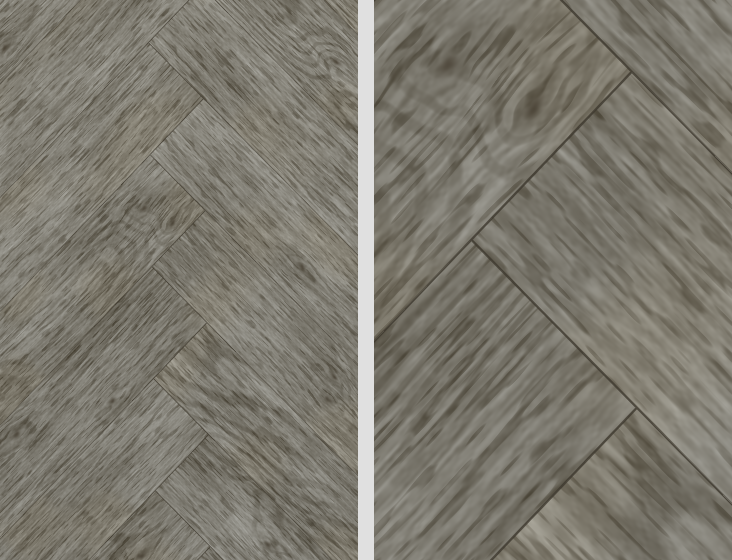
Left: the whole. Right: its middle third, enlarged.
Write a Shadertoy shader that draws this texture.

```glsl
#define PERIOD 0.2                   // vertical step of the zigzag, in canvas heights
#define ANCHOR vec2(0.268, 0.276)    // one left corner of the zigzag, from the top left
#define LEAN 0.015                   // sideways drift of the zigzag going down
#define STRETCH 1.03                 // horizontal correction of the plank angle
#define JOINT_HALF 0.005             // half joint width, in plank widths
#define KNOTS 3                      // possible knots per plank
#define DARK_WOOD vec3(0.325, 0.305, 0.255)
#define LIGHT_WOOD vec3(0.625, 0.62, 0.59)
#define KNOT_COLOR vec3(0.27, 0.24, 0.19)
#define JOINT_COLOR vec3(0.24, 0.22, 0.18)

float hash(vec2 p) {
    return fract(sin(dot(p, vec2(127.1, 311.7))) * 43758.5453);
}

float noise(vec2 p) {
    vec2 i = floor(p), f = fract(p);
    f = f * f * (3.0 - 2.0 * f);
    return mix(mix(hash(i), hash(i + vec2(1, 0)), f.x),
               mix(hash(i + vec2(0, 1)), hash(i + vec2(1, 1)), f.x), f.y);
}

float fbm(vec2 p) {
    float sum = 0.0, amp = 0.53;
    for (int i = 0; i < 3; i++) {
        sum += amp * noise(p);
        p = p * 2.1 + 7.3;
        amp *= 0.5;
    }
    return sum;
}

// Wood of one plank; g.x runs along the grain, g.y across it, in plank widths
vec3 wood(vec2 g, vec2 id) {
    vec2 seed = 17.0 * id + 5.0;
    float swell = noise(g * vec2(0.55, 1.7) + seed);
    float across = g.y + 0.1 * (swell - 0.5);
    float bulge = 0.0, core = 0.0;

    // Knots push the grain apart and darken at the heart
    for (int k = 0; k < KNOTS; k++) {
        vec2 key = seed + float(k) * vec2(3.1, 1.7);
        float present = step(0.66, hash(key));
        vec2 center = vec2(mix(0.25, 3.5, hash(key + 0.4)), mix(0.18, 0.82, hash(key + 0.8)));
        vec2 d = g - center;
        d += 0.05 * (vec2(noise(g * 9.0 + key), noise(g * 9.0 - key)) - 0.5);
        float r2 = dot(d * vec2(0.55, 1.0), d * vec2(0.55, 1.0));
        float pull = present * exp(-r2 * 38.0);
        across -= 0.6 * pull * d.y;
        bulge += pull;
        core += present * exp(-r2 * mix(700.0, 1800.0, hash(key + 1.2)));
    }

    // Fibres and short open pores
    float streak = noise(vec2(g.x * 1.8, across * 34.0) + seed);
    float fiber = noise(vec2(g.x * 8.0, across * 66.0) - seed);
    float pores = smoothstep(0.58, 0.82, noise(vec2(g.x * 7.0, across * 54.0) + seed.yx));
    float clouds = fbm(vec2(g.x * 0.9, across * 2.2) + seed + 31.0);
    float flecks = noise(g * vec2(34.0, 60.0) + seed);

    // Arched growth rings, strong on some planks only, broken up by the fibres
    float field = 8.0 * swell + 3.0 * g.y + 1.8 * bulge
                + 0.4 * noise(g * vec2(4.0, 11.0) + seed);
    float rings = smoothstep(0.5, 0.95, 0.5 + 0.5 * sin(6.2832 * field));
    float ringMask = smoothstep(0.3, 0.7, hash(seed + 2.6))
                   * smoothstep(0.25, 0.55, noise(g * vec2(0.8, 1.3) - seed));
    ringMask = max(ringMask, 0.6 * min(bulge, 1.0)) * (0.4 + 1.1 * fiber);

    float tone = 0.645 + 0.13 * (hash(seed + 9.2) - 0.5)
               + 0.48 * (clouds - 0.48)
               + 0.32 * (streak - 0.5)
               + 0.32 * (fiber - 0.5)
               + 0.16 * (flecks - 0.5)
               - 0.3 * pores
               - 0.26 * rings * ringMask
               - 0.08 * min(bulge, 1.0);
    vec3 color = mix(DARK_WOOD, LIGHT_WOOD, clamp(tone, -0.2, 1.12));

    // Slight warm stain in places
    color *= mix(vec3(1.0), vec3(1.01, 0.997, 0.97), smoothstep(0.5, 0.8, noise(g * 1.2 + seed.yx)));
    return mix(color, KNOT_COLOR, 0.75 * min(core, 1.0));
}

void mainImage(out vec4 fragColor, in vec2 fragCoord) {
    vec2 p = vec2(fragCoord.x, iResolution.y - fragCoord.y) / iResolution.y;
    vec2 q = (p - ANCHOR) / PERIOD;
    q.x = (q.x - LEAN * q.y) * STRETCH;

    // Diagonal axes: each plank is a unit strip that starts at the zigzag
    vec2 diag = vec2(q.x + q.y, q.y - q.x);
    vec2 cell = floor(diag);
    bool leftSide = cell.y >= cell.x;
    vec2 grain = leftSide ? vec2(diag.y - cell.x, diag.x - cell.x)
                          : vec2(diag.x - cell.y - 1.0, diag.y - cell.y);
    vec2 id = leftSide ? vec2(cell.x, 1.0) : vec2(cell.y, 4.0);

    vec3 color = wood(grain, id);
    color *= mix(1.04, 0.96, p.y);

    // Joints: long edges are fainter than the short ends
    float pixel = 1.4142 / (PERIOD * iResolution.y);
    float side = min(grain.y, 1.0 - grain.y);
    float edge = min(side, grain.x);
    float line = clamp((JOINT_HALF + 0.5 * pixel - edge) / pixel, 0.0, 1.0);
    float depth = mix(0.8, 0.55, smoothstep(0.9, 1.3, grain.x));
    color *= 1.0 + 0.025 * smoothstep(0.05, 0.015, edge);
    color = mix(color, JOINT_COLOR, depth * line);

    fragColor = vec4(color, 1.0);
}
```
